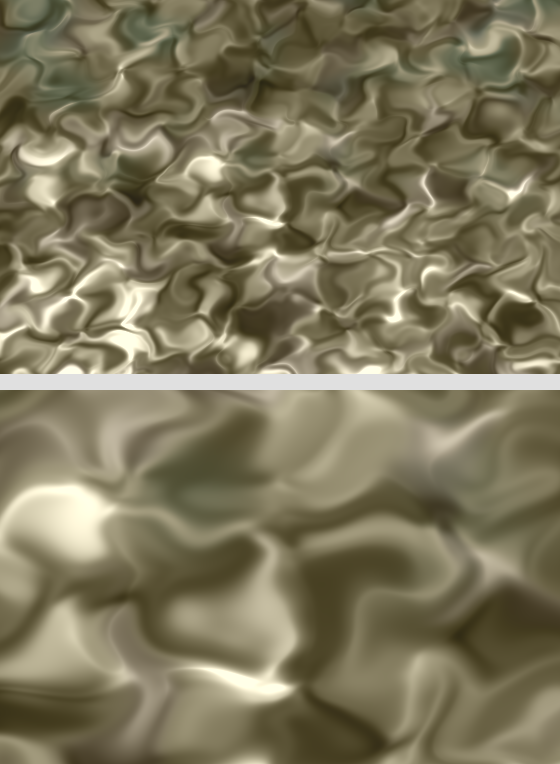
Top: the whole. Bottom: its middle third, enlarged.
Reproduce this texture procedurally as a Shadertoy shader.

```glsl
// Draws a marbled bed of glossy olive and cream pebbles, warped like rippling water.

const float TAU = 6.28318;

float hash(vec2 cell) {
    vec3 h = fract(cell.xyx * vec3(0.1031, 0.1030, 0.0973));
    h += dot(h, h.yzx + 33.33);
    return fract((h.x + h.y) * h.z);
}

float cornerSlope(vec2 cell, vec2 toPoint) {
    float angle = TAU * hash(cell);
    return dot(vec2(cos(angle), sin(angle)), toPoint);
}

float gradientNoise(vec2 p) {
    vec2 cell = floor(p), f = p - cell;
    vec2 blend = f * f * f * (f * (f * 6.0 - 15.0) + 10.0);
    vec2 e = vec2(1.0, 0.0);
    float low = mix(cornerSlope(cell, f), cornerSlope(cell + e.xy, f - e.xy), blend.x);
    float high = mix(cornerSlope(cell + e.yx, f - e.yx), cornerSlope(cell + e.xx, f - e.xx), blend.x);
    return mix(low, high, blend.y);
}

vec2 swirl(vec2 p) {
    return vec2(gradientNoise(p + 17.3), gradientNoise(p + vec2(71.7, 43.1)));
}

void mainImage(out vec4 fragColor, in vec2 fragCoord) {
    vec2 p = fragCoord / iResolution.y;
    float height = p.y;

    // Flattened, slightly rising grain, bent twice
    vec2 grain = vec2(p.x * 12.0, (p.y - 0.1 * p.x) * 15.5) + 50.0;
    vec2 bent = grain + 1.15 * swirl(grain * 0.8);
    bent += 0.7 * swirl(bent * 1.2 + 9.0);

    // Pebble bodies, folded bands, thin creases that fade in and out
    float body = gradientNoise(bent);
    float fold = gradientNoise(bent * 0.8 + 31.0);
    float bands = sin(7.0 * fold + 3.0 * body);
    float ridge = gradientNoise(bent * 0.8 + 83.0);
    float crease = exp(-9.0 * sqrt(ridge * ridge + 0.002));
    crease *= smoothstep(-0.3, 0.4, gradientNoise(grain * 0.6 + 12.0));
    float detail = gradientNoise(bent * 1.7 + 5.0);
    float cluster = gradientNoise(grain * 0.45 + 140.0);
    float broad = gradientNoise(p * vec2(2.5, 4.0) + 20.0);

    // Brighter and stronger towards the bottom
    float tone = 2.6 * body + 0.38 * bands + 0.8 * (crease - 0.15) + 0.8 * detail;
    tone += 1.1 * cluster;
    tone *= mix(1.4, 0.9, height);
    tone += 1.4 * broad + 1.0 * (0.45 - height);
    tone = clamp(tone, -3.5, 2.4);
    float light = 0.445 * exp(0.3 * tone + 0.02 * tone * tone * sign(tone));

    // Olive base with mossy patches above and faint mauve ones between
    vec3 color = light + vec3(0.03, 0.0, -0.115) * smoothstep(0.0, 0.25, light);
    float moss = smoothstep(0.0, 0.5, gradientNoise(grain * 0.4 + 60.0) + 0.5 * broad)
               * smoothstep(0.35, 0.7, height) * smoothstep(0.65, 0.35, light);
    float mauve = smoothstep(0.0, 0.4, gradientNoise(bent * 0.6 + 95.0));
    color *= mix(vec3(1.0), vec3(0.84, 0.98, 1.05), moss);
    color += mauve * vec3(0.0, -0.008, 0.022);

    fragColor = vec4(clamp(color, 0.0, 1.0), 1.0);
}
```
